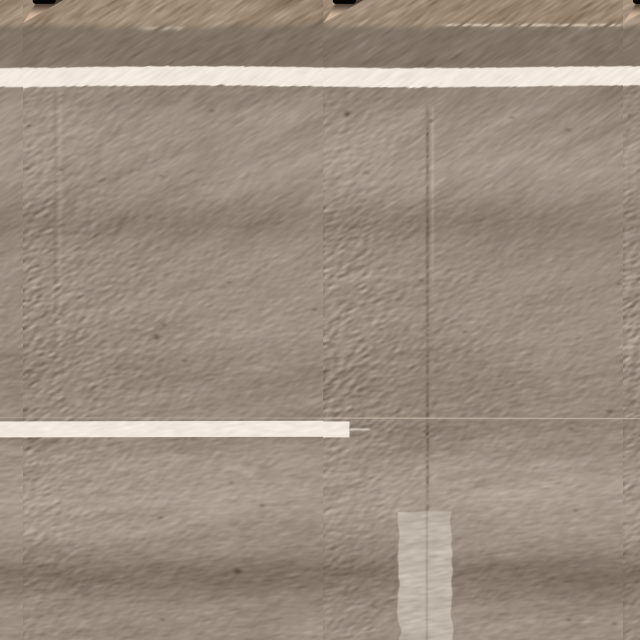
Reproduce this texture procedurally as a Shadertoy shader.

```glsl
// Worn concrete road from above: painted lines, slab joints, a pale patch and roadside posts.

vec2 hash2(vec2 p) {
    vec3 q = fract(p.xyx * vec3(0.1031, 0.103, 0.0973));
    q += dot(q, q.yzx + 33.33);
    return fract((q.xx + q.yz) * q.zy);
}

// Cellular noise: every cell holds one soft light or dark grain; result is around -1..1
float grains(vec2 p) {
    vec2 cell = floor(p);
    float sum = 0.0;
    for (int j = -1; j <= 1; j++)
    for (int i = -1; i <= 1; i++) {
        vec2 id = cell + vec2(i, j);
        vec2 d = id + hash2(id + 57.0) - p;
        float fall = max(0.0, 1.0 - dot(d, d));
        sum += (hash2(id + 211.0).x - 0.5) * fall * fall * 2.0;
    }
    return sum;
}

// Grains drawn out along a slope
float streaks(vec2 p, float slope, vec2 density) {
    return grains(vec2(p.x, p.y - slope * p.x) * density + 40.0);
}

float bell(float x, float center, float width) {
    float d = (x - center) / width;
    return exp(-d * d);
}

// Soft-edged interval from a to b
float span(float x, float a, float b, float soft) {
    return smoothstep(a - soft, a + soft, x) * (1.0 - smoothstep(b - soft, b + soft, x));
}

vec3 stone(float tone) {
    return vec3(tone, tone - 0.05, tone - 0.10);
}

void mainImage(out vec4 fragColor, in vec2 fragCoord) {
    vec2 p = fragCoord / iResolution.xy;
    float soft = max(0.0012, 0.7 / iResolution.y);
    float tileX = mod(p.x - 0.036, 0.469);
    float tileId = floor((p.x - 0.036) / 0.469);
    vec2 q = p + vec2(0.0, tileId * 3.7);

    // Broad tyre-worn bands across the road
    float tone = 0.605 + 0.012 * sin(p.x * 7.0 + p.y * 9.0) * sin(p.y * 17.0 - p.x * 3.0);
    tone -= 0.055 * bell(p.y, 0.65, 0.032);
    tone -= 0.030 * bell(p.y, 0.405, 0.045);
    tone -= 0.040 * bell(p.y, 0.325, 0.030);
    tone += 0.045 * bell(p.y, 0.225, 0.055);
    tone -= 0.100 * bell(p.y, 0.098, 0.036);
    tone -= 0.030 * bell(p.y, 0.855, 0.025);
    tone += 0.020 * bell(p.y, 0.75, 0.050);

    // Streaks turn steeper towards the top
    float steep = smoothstep(0.25, 0.85, p.y);
    float fine = mix(streaks(q, 0.12, vec2(70.0, 260.0)), streaks(q, 0.62, vec2(60.0, 230.0)), steep);
    float wide = mix(streaks(q, 0.10, vec2(9.0, 60.0)), streaks(q, 0.50, vec2(11.0, 50.0)), steep);
    tone += 0.032 * fine + 0.026 * wide;

    // Gritty relief at the left of each tile
    float rough = 0.25 + 0.75 * exp(-tileX * 7.0);
    rough *= 0.45 + 0.55 * bell(p.y, 0.48, 0.22);
    vec2 grit = vec2(110.0, 190.0);
    float relief = streaks(q, 0.35, grit) - streaks(q + vec2(0.003, -0.003), 0.35, grit);
    tone += 0.085 * rough * relief;
    tone -= 0.025 * bell(tileX, 0.001, 0.002) * step(p.y, 0.85) * (0.5 + fine);

    // Scattered dark pits
    vec2 pitCell = floor(p * 13.0);
    vec2 pitRnd = hash2(pitCell + 9.0);
    vec2 pit = (fract(p * 13.0) - 0.2 - 0.6 * pitRnd) * vec2(1.0, 1.8);
    tone -= 0.10 * step(0.78, hash2(pitCell + 83.0).x) * bell(length(pit), 0.0, 0.06);
    tone -= 0.16 * bell(length(p - vec2(0.542, 0.822)), 0.0, 0.005);
    tone -= 0.16 * bell(length(p - vec2(0.245, 0.473)), 0.0, 0.005);
    tone -= 0.14 * bell(length((p - vec2(0.371, 0.108)) * vec2(0.6, 1.0)), 0.0, 0.004);

    // Vertical slab joints
    float joint = span(p.y, 0.20, 0.833, 0.004);
    tone -= 0.10 * joint * bell(p.x, 0.668, 0.0028) * (0.8 + fine);
    tone += 0.06 * joint * bell(p.x, 0.676, 0.003) * smoothstep(0.5, 0.65, p.y);
    float faint = span(p.y, 0.45, 0.86, 0.05);
    tone += 0.03 * faint * (bell(p.x, 0.094, 0.003) - bell(p.x, 0.086, 0.003));
    vec3 color = stone(tone);

    // Dark shoulder and the sandy verge beyond it
    vec3 shoulder = stone(0.505 + 0.03 * fine + 0.02 * wide);
    color = mix(color, shoulder, smoothstep(0.885, 0.90, p.y));
    vec3 verge = vec3(0.60, 0.53, 0.455) + 0.06 * fine + 0.05 * wide;
    color = mix(color, verge, smoothstep(0.952, 0.966, p.y + 0.004 * wide));
    float curb = span(p.x, 0.69, 0.97, 0.01) * bell(p.y, 0.961, 0.0025);
    curb += 0.6 * span(p.x, 0.22, 0.29, 0.015) * bell(p.y, 0.956, 0.004);
    color = mix(color, vec3(0.80, 0.74, 0.67), curb * clamp(0.7 + fine, 0.0, 1.0));

    // Roadside posts: pale slanted wedge under a black foot
    float h = 1.0 - p.y;
    float reach = 0.036 - h;
    float wedge = span(tileX, reach * 0.65, reach * 1.75, 0.002) * step(0.0, reach);
    vec3 wedgeColor = mix(vec3(0.30, 0.24, 0.20), vec3(0.82, 0.71, 0.61), smoothstep(0.004, 0.026, h));
    color = mix(color, wedgeColor, wedge);
    float foot = length(max(abs(vec2(tileX - 0.033, h)) - vec2(0.013, 0.001), 0.0));
    color = mix(color, vec3(0.02), 1.0 - smoothstep(0.004, 0.006, foot));

    // Pale patch with ragged sides, joint still showing through
    float rag = 0.003 * grains(p * vec2(20.0, 60.0));
    float patchMask = span(p.x + rag, 0.622, 0.705, 0.002) * (1.0 - smoothstep(0.199, 0.203, p.y + rag));
    float patchTone = 0.755 + 0.04 * fine + 0.04 * wide - 0.09 * bell(p.x, 0.667, 0.002);
    color = mix(color, stone(patchTone) + vec3(0.0, 0.01, 0.01), patchMask * 0.95);

    // Painted edge line, lane dash with its frayed tip, and a thin seam
    vec3 paint = vec3(0.95, 0.91, 0.87) + 0.025 * fine;
    float edgeY = p.y - 0.880 + 0.0015 * sin(p.x * 9.0 + 2.0) + 0.001 * fine;
    color = mix(color, paint, span(edgeY, -0.0150, 0.0150, soft * 1.5));
    float seam = bell(p.y, 0.3465 + 0.0015 * (0.7 - p.x), 0.0014);
    color = mix(color, vec3(0.76, 0.71, 0.64), seam * mix(0.35, 0.75, step(0.504, p.x)));
    float dashY = p.y - 0.329 - 0.002 * p.x * step(p.x, 0.504);
    float dash = span(p.x, -0.1, 0.546, soft * 1.5) * span(dashY, -0.0125, 0.0125, soft);
    dash = max(dash, 0.6 * span(p.x, 0.54, 0.578, 0.004) * bell(p.y, 0.329, 0.002));
    color = mix(color, paint, dash);

    fragColor = vec4(clamp(color, 0.0, 1.0), 1.0);
}
```
